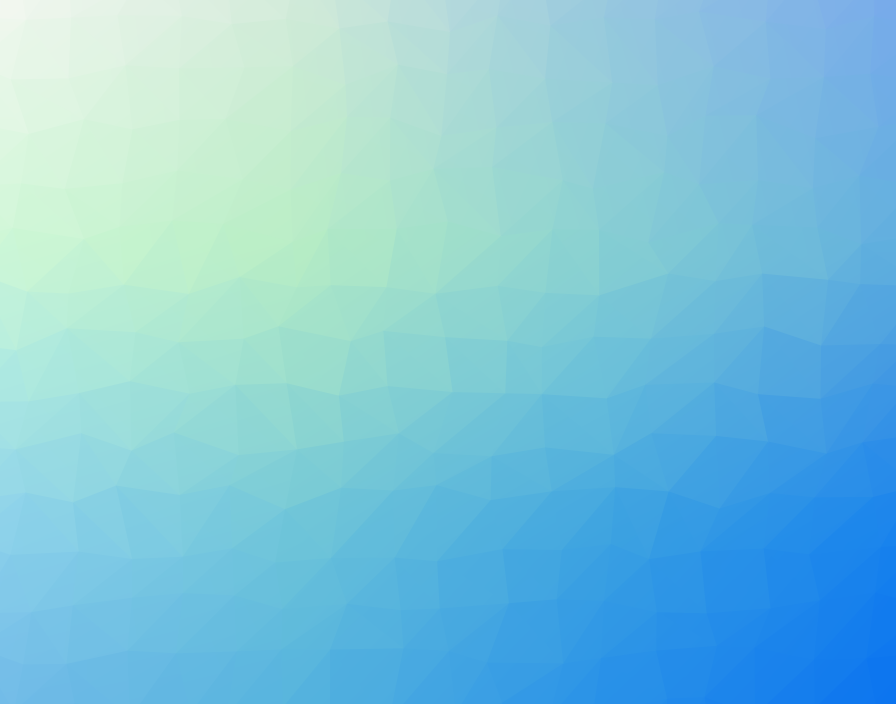
Reproduce this background procedurally as a WebGL 1 fragment shader.

```glsl
precision highp float;
// Low-poly wash from pale mint to deep blue: a jittered square lattice is
// split into triangles, and each facet takes the colour of a smooth
// two-dimensional gradient near its centre.
uniform vec2 u_resolution;

const float CELL = 0.0753;                  // lattice step, in canvas heights
const vec2 LATTICE_SHIFT = vec2(0.4, 0.9);  // lattice offset, in cells
const float JITTER = 0.46;                  // full range of vertex drift
const float FACET_SLOPE = 0.22;             // gradient left inside a facet

float hash(vec2 p) {
  vec3 q = fract(vec3(p.xyx) * 0.1031);
  q += dot(q, q.yzx + 33.33);
  return fract((q.x + q.y) * q.z);
}

vec2 vertexAt(vec2 id) {
  vec2 drift = vec2(hash(id + 17.0), hash(id + 61.0)) - 0.5;
  return id + drift * JITTER;
}

float ramp(float from, float to, float x) {
  return clamp((x - from) / (to - from), 0.0, 1.0);
}

// Four colours spaced evenly from left to right
vec3 rowColor(float x, vec3 a, vec3 b, vec3 c, vec3 d) {
  vec3 color = mix(a, b, ramp(0.0, 0.333, x));
  color = mix(color, c, ramp(0.333, 0.667, x));
  return mix(color, d, ramp(0.667, 1.0, x));
}

// Five colour rows blended from top to bottom
vec3 gradient(vec2 uv) {
  float x = uv.x;
  float depth = 1.0 - uv.y;
  vec3 top = rowColor(x, vec3(0.95, 0.97, 0.94), vec3(0.82, 0.92, 0.85),
                      vec3(0.60, 0.79, 0.87), vec3(0.47, 0.67, 0.92));
  vec3 mint = rowColor(x, vec3(0.81, 0.97, 0.84), vec3(0.72, 0.93, 0.77),
                       vec3(0.54, 0.82, 0.82), vec3(0.38, 0.69, 0.87));
  vec3 aqua = rowColor(x, vec3(0.69, 0.92, 0.88), vec3(0.61, 0.87, 0.80),
                       vec3(0.43, 0.76, 0.85), vec3(0.26, 0.60, 0.89));
  vec3 azure = rowColor(x, vec3(0.55, 0.82, 0.92), vec3(0.43, 0.77, 0.85),
                        vec3(0.24, 0.64, 0.88), vec3(0.09, 0.51, 0.93));
  vec3 deep = rowColor(x, vec3(0.44, 0.73, 0.91), vec3(0.33, 0.70, 0.87),
                       vec3(0.16, 0.57, 0.91), vec3(0.04, 0.45, 0.94));
  vec3 color = mix(top, mint, ramp(0.0, 0.35, depth));
  color = mix(color, aqua, ramp(0.35, 0.52, depth));
  color = mix(color, azure, ramp(0.52, 0.76, depth));
  return mix(color, deep, ramp(0.76, 1.0, depth));
}

// Signed distance to the line a-b, positive on its left
float leftOf(vec2 p, vec2 a, vec2 b) {
  vec2 along = normalize(b - a);
  vec2 offset = p - a;
  return along.x * offset.y - along.y * offset.x;
}

// Facet colour weighted by its smooth coverage; the weight is in alpha
vec4 facet(vec2 p, vec2 a, vec2 b, vec2 c, float aspect, float blur) {
  float inside = min(leftOf(p, a, b), min(leftOf(p, b, c), leftOf(p, c, a)));
  float coverage = clamp(inside / blur + 0.5, 0.0, 1.0);
  vec2 samplePoint = mix((a + b + c) / 3.0, p, FACET_SLOPE);
  vec2 uv = (samplePoint + LATTICE_SHIFT - 1.0) * CELL;
  uv.x /= aspect;
  return vec4(gradient(uv), 1.0) * coverage;
}

void main() {
  float aspect = u_resolution.x / u_resolution.y;
  float blur = 1.0 / (u_resolution.y * CELL);
  vec2 p = gl_FragCoord.xy / u_resolution.y / CELL + 1.0 - LATTICE_SHIFT;
  vec2 home = floor(p);
  vec4 total = vec4(0.0);

  // Drifted quads near the point, each cut along a random diagonal
  for (int j = -1; j <= 1; j++) {
    for (int i = -1; i <= 1; i++) {
      vec2 id = home + vec2(float(i), float(j));
      vec2 a = vertexAt(id);
      vec2 b = vertexAt(id + vec2(1.0, 0.0));
      vec2 c = vertexAt(id + vec2(1.0, 1.0));
      vec2 d = vertexAt(id + vec2(0.0, 1.0));
      if (hash(id + 103.0) < 0.6) {
        total += facet(p, a, b, c, aspect, blur);
        total += facet(p, a, c, d, aspect, blur);
      } else {
        total += facet(p, a, b, d, aspect, blur);
        total += facet(p, b, c, d, aspect, blur);
      }
    }
  }
  gl_FragColor = vec4(total.rgb / max(total.a, 0.001), 1.0);
}
```
